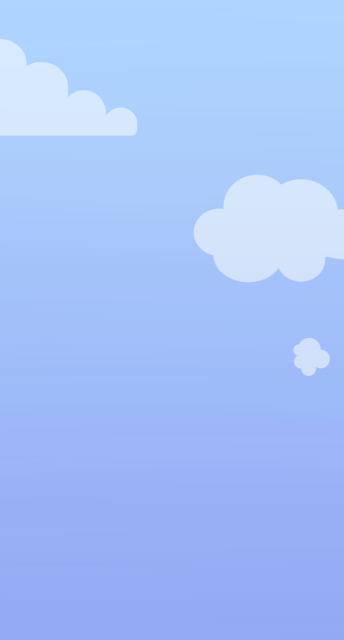
This background is drawn by a WebGL 2 fragment shader. Its source:

```glsl
#version 300 es
precision highp float;

uniform vec2 u_resolution;
out vec4 outColor;

// Each lobe holds a centre (xy) and radii (zw), in canvas heights.
const vec4 bankLobes[4] = vec4[4](
  vec4(0.0, 0.900, 0.042, 0.039), vec4(0.065, 0.865, 0.042, 0.038),
  vec4(0.132, 0.823, 0.035, 0.036), vec4(0.190, 0.806, 0.0265, 0.026));

const vec4 puffLobes[7] = vec4[7](
  vec4(0.405, 0.677, 0.053, 0.050), vec4(0.474, 0.664, 0.059, 0.056),
  vec4(0.345, 0.637, 0.040, 0.037), vec4(0.391, 0.602, 0.055, 0.043),
  vec4(0.474, 0.594, 0.038, 0.034), vec4(0.544, 0.634, 0.065, 0.039),
  vec4(0.449, 0.635, 0.091, 0.052));

const vec3 tinyLobes[6] = vec3[6](
  vec3(0.487, 0.454, 0.018), vec3(0.505, 0.439, 0.0145),
  vec3(0.486, 0.4245, 0.0118), vec3(0.474, 0.435, 0.011),
  vec3(0.471, 0.453, 0.009), vec3(0.487, 0.440, 0.0156));

float ellipseDistance(vec2 q, vec2 radii) {
  return (length(q / radii) - 1.0) * min(radii.x, radii.y);
}

float roundedBox(vec2 q, vec2 halfSize, float corner) {
  vec2 d = abs(q) - halfSize + corner;
  return length(max(d, 0.0)) + min(max(d.x, d.y), 0.0) - corner;
}

// Lobes stretched down to a flat base with a rounded end.
float bankDistance(vec2 p) {
  float d = 1.0;
  for (int i = 0; i < 4; i++) {
    vec2 q = p - bankLobes[i].xy;
    q.y = max(q.y, 0.0);
    d = min(d, ellipseDistance(q, bankLobes[i].zw));
  }
  return max(d, roundedBox(p - vec2(0.0, 0.892), vec2(0.216, 0.104), 0.010));
}

float puffDistance(vec2 p) {
  float d = 1.0;
  for (int i = 0; i < 7; i++)
    d = min(d, ellipseDistance(p - puffLobes[i].xy, puffLobes[i].zw));
  return d;
}

float tinyDistance(vec2 p) {
  float d = 1.0;
  for (int i = 0; i < 6; i++)
    d = min(d, length(p - tinyLobes[i].xy) - tinyLobes[i].z);
  return d;
}

// Pale blue above, periwinkle below, with a soft change of hue between.
vec3 skyColor(vec2 p) {
  float y = p.y + 0.004 * sin(7.0 * p.x + 9.0 * p.y);
  vec3 sky = mix(vec3(0.575, 0.66, 0.95), vec3(0.603, 0.69, 0.963), smoothstep(-0.05, 0.25, y));
  sky = mix(sky, vec3(0.62, 0.71, 0.98), smoothstep(0.235, 0.285, y));
  sky = mix(sky, vec3(0.617, 0.73, 0.975), smoothstep(0.325, 0.37, y));
  sky = mix(sky, vec3(0.64, 0.755, 0.98), smoothstep(0.36, 0.55, y));
  sky = mix(sky, vec3(0.67, 0.80, 0.985), smoothstep(0.52, 0.76, y));
  sky = mix(sky, vec3(0.683, 0.83, 0.998), smoothstep(0.70, 0.98, y));
  // Faint layered bands
  float bands = sin(y * 83.0 + p.x * 2.0) + 0.6 * sin(y * 191.0 - p.x * 3.0);
  return sky + 0.0015 * bands;
}

void main() {
  vec2 p = gl_FragCoord.xy / u_resolution * vec2(0.5417, 1.0);
  float edge = 0.8 / u_resolution.y;

  vec3 color = skyColor(p);

  // Translucent clouds
  float d = min(bankDistance(p), min(puffDistance(p), tinyDistance(p)));
  float cover = 1.0 - smoothstep(-edge, edge, d);
  color = mix(color, vec3(0.975, 0.988, 0.987), 0.56 * cover);

  outColor = vec4(color, 1.0);
}
```
